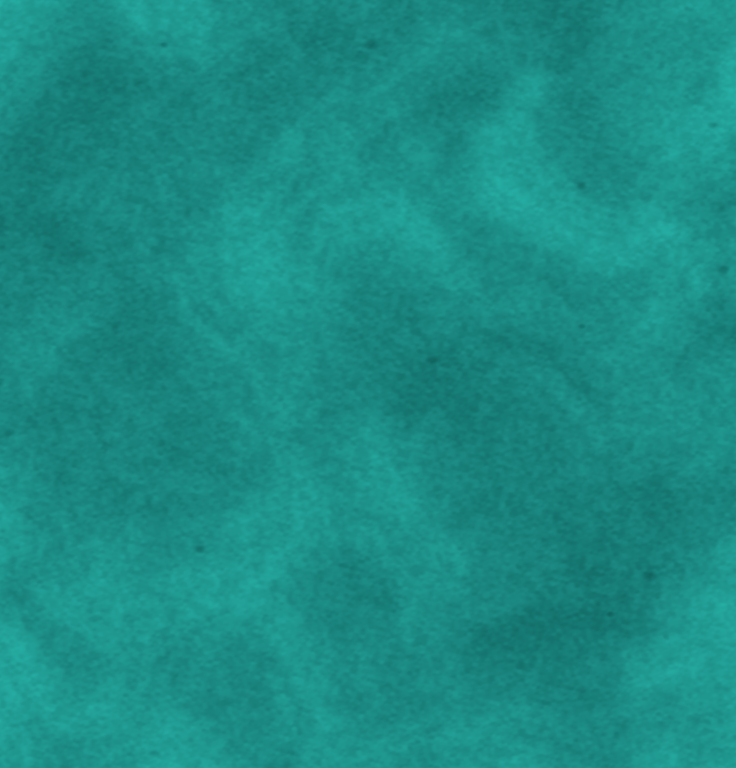
A Shadertoy shader for this texture:

```glsl
// Mottled teal suede: soft cloudy patches under a fine, slightly horizontal nap.
// Warped, rotated value-noise octaves make the clouds, upright smears darken and
// lighten them, small stretched noise makes the nap, jittered dots the flecks.

const vec3  MID_TEAL    = vec3(0.108, 0.547, 0.518);
const vec3  TONE_STEP   = vec3(0.016, 0.054, 0.050); // colour change per unit tone
const float TONE_SHIFT  = 0.66;   // lifts the overall brightness
const float CLOUD_SCALE = 3.4;    // cloud cells per canvas height
const float CLOUD_GAIN  = 0.58;   // strength kept by each finer octave
const float CLOUD_DEPTH = 1.9;
const float WARP        = 0.35;
const vec2  SMEAR_SCALE = vec2(10.0, 5.5);
const float SMEAR_DEPTH = 0.6;
const vec2  NAP_SCALE   = vec2(125.0, 190.0);
const float NAP_DEPTH   = 0.5;
const float BLOTCH_SCALE = 62.0;
const float BLOTCH_DEPTH = 0.28;
const float FLECK_SCALE = 22.0;
const float FLECK_SHARE = 0.035;  // fraction of cells holding a fleck
const float FLECK_DEPTH = 1.5;
const mat2  TURN = mat2(0.8, 0.6, -0.6, 0.8);

// Integer hash of a lattice cell, in 0..1.
float hash(vec2 cell, uint seed) {
    uvec2 q = uvec2(ivec2(cell) + 4096);
    uint h = q.x * 1597334673u ^ q.y * 3812015801u ^ seed * 2798796415u;
    h = (h ^ (h >> 16)) * 2246822519u;
    h = (h ^ (h >> 13)) * 3266489917u;
    h ^= h >> 16;
    return float(h >> 8) / 16777216.0;
}

// Smooth value noise in -1..1.
float noise(vec2 p, uint seed) {
    vec2 i = floor(p), f = p - i;
    vec2 w = f * f * f * (f * (f * 6.0 - 15.0) + 10.0);
    float low  = mix(hash(i, seed), hash(i + vec2(1, 0), seed), w.x);
    float high = mix(hash(i + vec2(0, 1), seed), hash(i + vec2(1, 1), seed), w.x);
    return 2.0 * mix(low, high, w.y) - 1.0;
}

// Broad patches with progressively finer ragged edges.
float clouds(vec2 p) {
    p += WARP * vec2(noise(p * 1.7, 11u), noise(p * 1.7, 12u));
    float sum = 0.0, amp = 1.0;
    for (uint k = 0u; k < 5u; k++) {
        sum += amp * noise(p, k);
        p = TURN * p * 2.03 + 7.3;
        amp *= CLOUD_GAIN;
    }
    return sum;
}

// Upright, leaning smears with wavering sides.
float smears(vec2 p) {
    p += 0.05 * vec2(noise(p * 9.0, 51u), noise(p * 9.0, 52u));
    p.x += 0.3 * p.y;
    return noise(p * SMEAR_SCALE, 53u) + 0.5 * noise(p * SMEAR_SCALE * 2.1, 54u);
}

// Fine fibres: two tilted layers so that no grid shows.
float nap(vec2 p) {
    vec2 a = mat2(0.97, 0.24, -0.24, 0.97) * p;
    vec2 b = mat2(0.95, -0.31, 0.31, 0.95) * p;
    return noise(a * NAP_SCALE, 21u) + 0.7 * noise(b * NAP_SCALE * 1.35, 22u);
}

// Sparse soft dots, one candidate per cell, kept inside its cell.
float flecks(vec2 p) {
    vec2 q = p * FLECK_SCALE, cell = floor(q);
    vec2 centre = 0.25 + 0.5 * vec2(hash(cell, 31u), hash(cell, 32u));
    vec2 d = (q - cell - centre) * vec2(0.75, 1.1);
    float radius = mix(0.07, 0.15, hash(cell, 33u));
    float present = step(hash(cell, 34u), FLECK_SHARE);
    return present * (1.0 - smoothstep(0.2 * radius, 1.5 * radius, length(d)));
}

void mainImage(out vec4 fragColor, in vec2 fragCoord) {
    vec2 p = fragCoord / iResolution.y;

    float tone = CLOUD_DEPTH * clouds(p * CLOUD_SCALE + 3.7);
    tone += SMEAR_DEPTH * smears(p);
    tone /= 1.0 + 0.12 * abs(tone);   // soften extremes
    tone += TONE_SHIFT + NAP_DEPTH * nap(p);
    tone += BLOTCH_DEPTH * noise(TURN * p * BLOTCH_SCALE, 41u);
    tone -= FLECK_DEPTH * flecks(p);

    fragColor = vec4(clamp(MID_TEAL + TONE_STEP * tone, 0.0, 1.0), 1.0);
}
```
